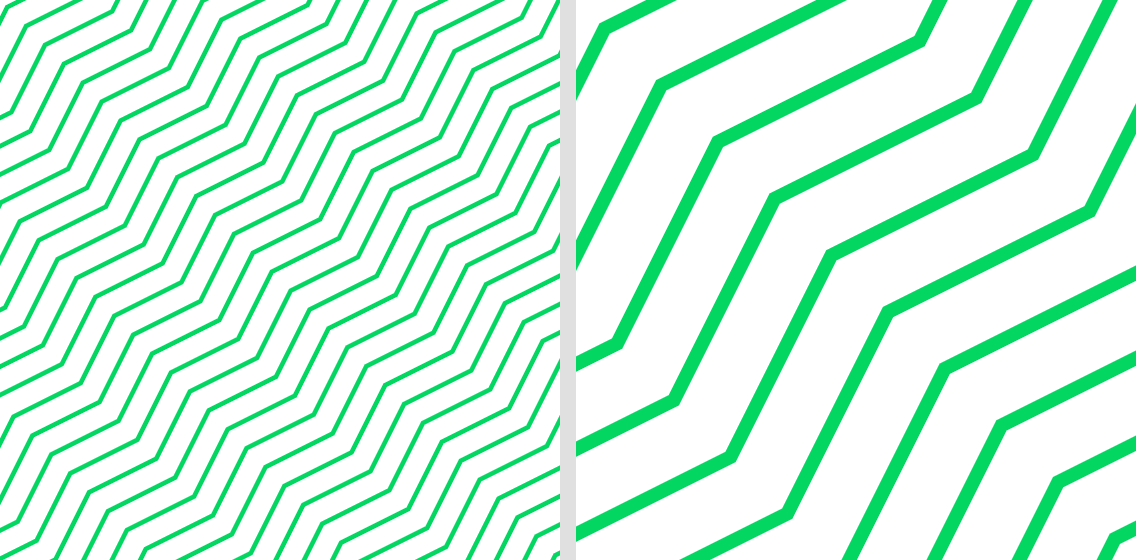
Left, the full canvas; right, a detail of the centre.
Write a Shadertoy shader that draws this pattern.

```glsl
#define PERIOD 0.25456      // zigzag wavelength along the stripe
#define SPACING 0.04773     // distance between neighbouring stripes
#define SLOPE 0.33333       // rise of each zigzag arm
#define PHASE 0.565         // stripe offset, in spacings
#define LINE_WIDTH 0.0082
#define LINE_COLOR vec3(0.01, 0.84, 0.38)
#define PAPER_COLOR vec3(1.0)

// Distance from zero to the nearest multiple of the period
float triangleWave(float x, float period) {
    return abs(x - period * round(x / period));
}

// Signed distance to a stack of mitred zigzag strokes
float zigzagStripes(vec2 p) {
    float height = p.y - SLOPE * triangleWave(p.x, PERIOD) - PHASE * SPACING;
    float offset = triangleWave(height, SPACING);
    return offset * inversesqrt(1.0 + SLOPE * SLOPE) - 0.5 * LINE_WIDTH;
}

void mainImage(out vec4 fragColor, in vec2 fragCoord) {
    float pixel = 1.0 / iResolution.y;
    vec2 p = (fragCoord - 0.5 * iResolution.xy) * pixel;

    // Diagonal axes: along the stripes, and across them toward the lower right
    vec2 diagonal = vec2(p.x + p.y, p.x - p.y) * inversesqrt(2.0);

    float coverage = clamp(0.5 - zigzagStripes(diagonal) / pixel, 0.0, 1.0);
    fragColor = vec4(mix(PAPER_COLOR, LINE_COLOR, coverage), 1.0);
}
```
